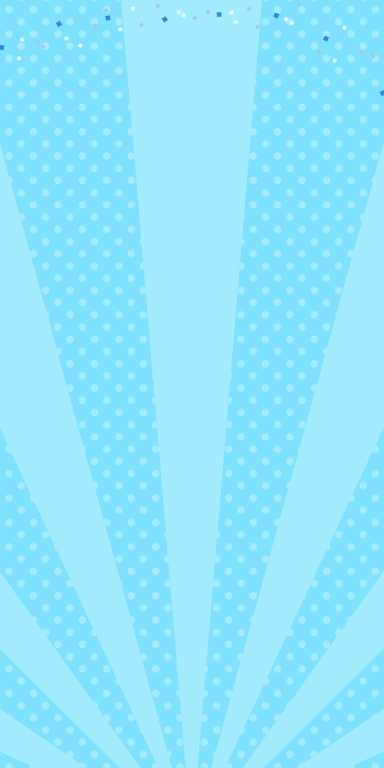
Give the GLSL for this background, as a Shadertoy shader.

```glsl
// Pale blue sunburst rising from below, polka dots between the rays, confetti along the top.

// All lengths are fractions of the canvas width.
#define RAY_ORIGIN vec2(0.499, -0.186)
#define RAY_PERIOD radians(20.2)
#define RAY_HALF_ANGLE radians(4.8)
#define DOT_PITCH 0.0636
#define DOT_ANCHOR vec2(0.3732, 1.3073)
#define DOT_RADIUS 0.0098
#define CONFETTI_COUNT 36
#define CONFETTI_SIZE 0.0052
#define LIGHT_BLUE vec3(0.64, 0.92, 1.0)
#define SKY_BLUE vec3(0.50, 0.88, 1.0)

// Coverage of a shape from its signed distance, softened over one pixel.
float coverage(float dist, float pixel) {
    return clamp(0.5 - dist / pixel, 0.0, 1.0);
}

vec3 hash3(float n) {
    vec3 q = fract(n * vec3(0.1031, 0.1130, 0.0973));
    q += dot(q, q.yzx + 33.33);
    return fract((q.xxy + q.yzz) * q.zyx);
}

float rayDistance(vec2 p) {
    p -= RAY_ORIGIN;
    float angle = atan(p.x, p.y);
    float offAxis = abs(angle - RAY_PERIOD * round(angle / RAY_PERIOD));
    return (offAxis - RAY_HALF_ANGLE) * length(p);
}

// Distance to the nearest dot of one square lattice.
float latticeDistance(vec2 p) {
    return length(p - DOT_PITCH * round(p / DOT_PITCH)) - DOT_RADIUS;
}

float dotDistance(vec2 p) {
    p -= DOT_ANCHOR;
    return min(latticeDistance(p), latticeDistance(p + 0.5 * DOT_PITCH));
}

float squareDistance(vec2 p, float halfSize, float angle) {
    float c = cos(angle), s = sin(angle);
    vec2 d = abs(mat2(c, -s, s, c) * p) - halfSize;
    return length(max(d, 0.0)) + min(max(d.x, d.y), 0.0);
}

vec3 confettiColor(int kind) {
    if (kind == 0) return vec3(0.20, 0.53, 0.92);
    if (kind < 3) return vec3(0.93, 0.99, 1.0);
    return vec3(0.66, 0.79, 0.85);
}

// Scattered squares, hanging deeper toward the two sides.
vec3 addConfetti(vec3 color, vec2 p, float top, float pixel) {
    for (int i = 0; i < CONFETTI_COUNT; i++) {
        vec3 rnd = hash3(float(i) + 7.0);
        float x = (float(i) + rnd.x) / float(CONFETTI_COUNT);
        float side = abs(2.0 * x - 1.0);
        float depth = rnd.y * mix(0.05, 0.28, side * side);
        int kind = i % 5;
        float size = CONFETTI_SIZE * (kind == 0 ? 1.15 : 0.9);
        float d = squareDistance(p - vec2(x, top - depth), size, 6.283 * rnd.z);
        color = mix(color, confettiColor(kind), coverage(d, pixel));
    }
    return color;
}

void mainImage(out vec4 fragColor, in vec2 fragCoord) {
    float pixel = 1.0 / iResolution.x;
    vec2 p = fragCoord * pixel;
    float top = iResolution.y * pixel;

    // Rays and dots share one light tone, so their shapes merge.
    float light = coverage(min(rayDistance(p), dotDistance(p)), pixel);
    vec3 color = mix(SKY_BLUE, LIGHT_BLUE, light);

    color = addConfetti(color, p, top, pixel);
    fragColor = vec4(color, 1.0);
}
```
